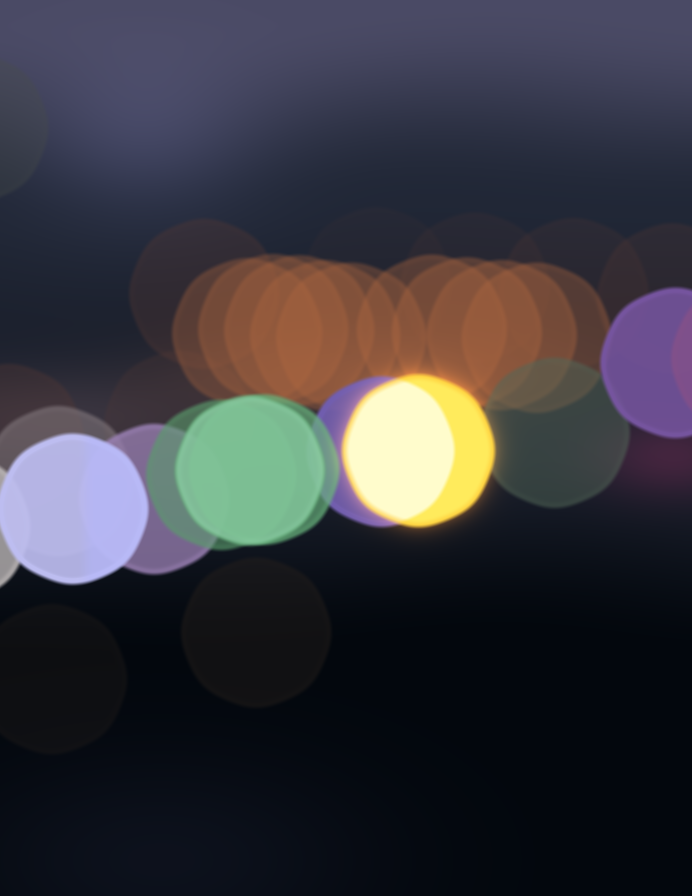
Write a Shadertoy shader that draws this background.

```glsl
// Out-of-focus city lights: soft coloured discs in a hazy band at dusk.

const float DISC_RADIUS = 0.0835;

// Soft round falloff with separate horizontal and vertical widths.
float glow(vec2 p, vec2 centre, vec2 size) {
    vec2 d = (p - centre) / size;
    return exp(-dot(d, d));
}

// Signed distance to a disc with a faint eight-bladed aperture shape.
float apertureDistance(vec2 p, vec2 centre, float radius) {
    vec2 d = p - centre;
    float angle = atan(d.y, d.x + 1e-5);
    return length(d) - radius * (1.0 + 0.008 * cos(8.0 * angle));
}

float coverage(float dist, float blur) {
    return 1.0 - smoothstep(-blur, blur, dist);
}

// Lays a translucent disc with a slightly denser rim over the base.
vec3 addDisc(vec3 base, vec2 p, vec2 centre, float radius, vec3 tint, float alpha) {
    float dist = apertureDistance(p, centre, radius);
    float rim = exp(-pow((dist + 0.004) / 0.003, 2.0));
    return mix(base, tint, coverage(dist, 0.003) * min(alpha * (1.0 + 0.15 * rim), 1.0));
}

// Dusk sky fading down into dark ground.
vec3 duskSky(vec2 p) {
    float waves = sin(p.x * 7.0 + 1.0) + 0.5 * sin(p.x * 13.0 - p.y * 9.0);
    float y = p.y + 0.010 * waves;
    vec3 col = mix(vec3(0.010, 0.027, 0.050), vec3(0.105, 0.125, 0.175), smoothstep(0.27, 0.50, y));
    col = mix(col, vec3(0.130, 0.155, 0.215), smoothstep(0.62, 0.79, y));
    col = mix(col, vec3(0.290, 0.290, 0.395), smoothstep(0.77, 0.98, y));
    col += vec3(0.075, 0.070, 0.105) * glow(p, vec2(0.16, 0.84), vec2(0.13, 0.09));
    col += vec3(0.040, 0.040, 0.060) * glow(p, vec2(0.18, 0.04), vec2(0.24, 0.12));
    col += vec3(0.120, 0.080, 0.075) * glow(p, vec2(0.06, 0.53), vec2(0.20, 0.055));
    col += vec3(0.160, 0.020, 0.070) * glow(p, vec2(0.75, 0.49), vec2(0.09, 0.045));
    return col;
}

// Dim discs scattered away from the main band.
vec3 faintLights(vec3 col, vec2 p) {
    vec3 brown = vec3(0.34, 0.22, 0.20);
    vec3 ember = vec3(0.16, 0.13, 0.11);
    col = addDisc(col, p, vec2(0.228, 0.672), DISC_RADIUS, brown, 0.32);
    col = addDisc(col, p, vec2(0.200, 0.525), DISC_RADIUS, brown, 0.20);
    col = addDisc(col, p, vec2(0.010, 0.510), DISC_RADIUS, brown, 0.30);
    for (int i = 0; i < 4; i++) {
        vec2 centre = vec2(0.42 + 0.11 * float(i), 0.685 - 0.006 * float(i));
        col = addDisc(col, p, centre, DISC_RADIUS, brown, 0.10 + 0.05 * float(i));
    }
    col = addDisc(col, p, vec2(-0.030, 0.857), DISC_RADIUS, vec3(0.28, 0.30, 0.28), 0.30);
    col = addDisc(col, p, vec2(0.286, 0.294), DISC_RADIUS, ember, 0.38);
    return addDisc(col, p, vec2(0.058, 0.242), DISC_RADIUS, ember, 0.28);
}

// Two overlapping rows of amber street lamps.
vec3 amberRow(vec3 col, vec2 p) {
    vec3 amber = vec3(0.70, 0.41, 0.25);
    col = mix(col, vec3(0.48, 0.32, 0.27), 0.50 * glow(p, vec2(0.42, 0.58), vec2(0.20, 0.05)));
    for (int i = 0; i < 5; i++) {
        vec2 centre = vec2(0.276 + 0.029 * float(i), 0.628 + 0.005 * sin(float(i) * 1.2));
        col = addDisc(col, p, centre, DISC_RADIUS, amber, 0.30);
    }
    for (int i = 0; i < 4; i++) {
        vec2 centre = vec2(0.482 + 0.039 * float(i), 0.632 - 0.003 * float(i));
        col = addDisc(col, p, centre, DISC_RADIUS, amber, 0.32);
    }
    return col;
}

// Lavender, green, violet and purple lamps.
vec3 colouredLights(vec3 col, vec2 p) {
    vec3 lavender = vec3(0.74, 0.74, 0.94);
    vec3 green = vec3(0.40, 0.69, 0.48);
    vec3 violet = vec3(0.43, 0.36, 0.68);
    col = addDisc(col, p, vec2(0.619, 0.517), DISC_RADIUS, vec3(0.32, 0.40, 0.34), 0.48);
    col = addDisc(col, p, vec2(0.754, 0.595), DISC_RADIUS, vec3(0.46, 0.33, 0.62), 0.88);
    col = addDisc(col, p, vec2(0.833, 0.600), DISC_RADIUS, vec3(0.62, 0.32, 0.50), 0.35);
    col = addDisc(col, p, vec2(0.065, 0.463), DISC_RADIUS, vec3(0.50, 0.46, 0.48), 0.55);
    col = addDisc(col, p, vec2(-0.050, 0.412), DISC_RADIUS, vec3(0.72, 0.70, 0.70), 0.80);
    col = addDisc(col, p, vec2(0.172, 0.443), DISC_RADIUS, vec3(0.60, 0.50, 0.70), 0.75);
    col = addDisc(col, p, vec2(0.081, 0.432), DISC_RADIUS, lavender, 0.92);
    float lavenderMask = coverage(apertureDistance(p, vec2(0.081, 0.432), DISC_RADIUS), 0.003);
    col = mix(col, vec3(0.70, 0.71, 0.99), 0.5 * lavenderMask * smoothstep(0.085, 0.105, p.x));
    col = addDisc(col, p, vec2(0.426, 0.496), DISC_RADIUS, violet, 0.92);
    col = addDisc(col, p, vec2(0.247, 0.470), DISC_RADIUS, green * 0.88, 0.58);
    col = addDisc(col, p, vec2(0.295, 0.476), DISC_RADIUS, green, 0.65);
    col = addDisc(col, p, vec2(0.279, 0.475), DISC_RADIUS, green, 0.68);
    return addDisc(col, p, vec2(0.279, 0.475), DISC_RADIUS * 0.98, vec3(0.64, 0.88, 0.75), 0.40);
}

// Brightest lamp: yellow disc, orange fringe and an overlapping cream core.
vec3 yellowLamp(vec3 col, vec2 p) {
    vec2 centre = vec2(0.467, 0.497);
    float dist = apertureDistance(p, centre, DISC_RADIUS + 0.001);
    float body = coverage(dist, 0.003);
    float core = coverage(apertureDistance(p, vec2(0.423, 0.497), DISC_RADIUS), 0.003);
    col += vec3(0.30, 0.16, 0.03) * exp(-max(dist, 0.0) / 0.009);
    vec3 face = mix(vec3(1.0, 0.92, 0.36), vec3(1.0, 0.99, 0.80), core);
    face = mix(face, vec3(1.0, 0.78, 0.20), 0.7 * smoothstep(-0.009, 0.0, dist));
    return mix(col, face, body);
}

void mainImage(out vec4 fragColor, in vec2 fragCoord) {
    vec2 p = fragCoord / iResolution.y;
    vec3 col = duskSky(p);
    col = faintLights(col, p);
    col = amberRow(col, p);
    col = colouredLights(col, p);
    col = yellowLamp(col, p);
    fragColor = vec4(clamp(col, 0.0, 1.0), 1.0);
}
```
